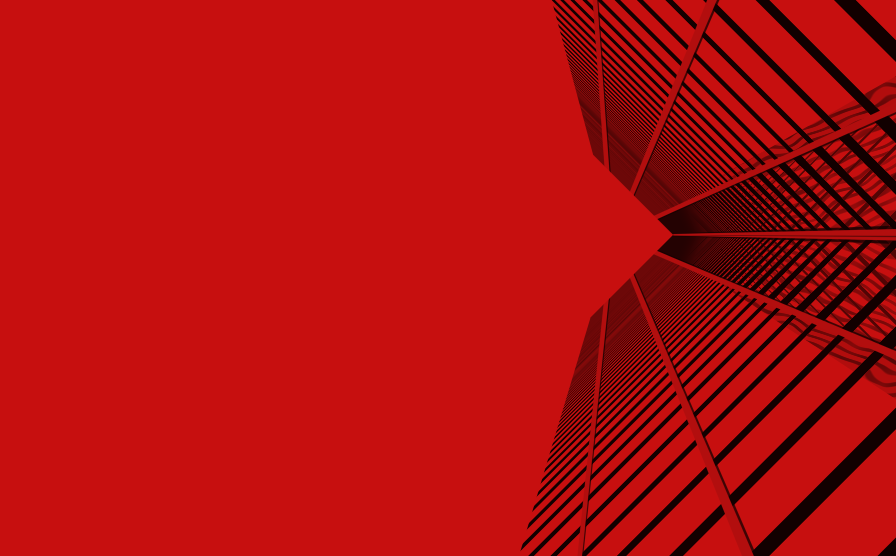
This background is drawn by a Shadertoy shader. Its source:

```glsl
// Two dark-striped glass towers seen from below, meeting at a point on flat red.

const vec3 RED = vec3(0.78, 0.06, 0.06);
const vec3 STEEL = vec3(0.70, 0.055, 0.055);
const vec3 INK = vec3(0.07, 0.0, 0.0);
const vec2 APEX = vec2(0.7513, 0.5777);
const float FLOORS = 2.878; // perspective density of the storeys

float hash(vec2 p) {
    return fract(sin(dot(p, vec2(127.1, 311.7))) * 43758.5453);
}

float noise(vec2 p) {
    vec2 i = floor(p), f = fract(p);
    f = f * f * (3.0 - 2.0 * f);
    float low = mix(hash(i), hash(i + vec2(1, 0)), f.x);
    float high = mix(hash(i + vec2(0, 1)), hash(i + vec2(1, 1)), f.x);
    return mix(low, high, f.y);
}

// Smooth coverage of the side where d is positive
float inside(float d, float px) {
    return smoothstep(-0.7 * px, 0.7 * px, d);
}

// Running total of a pulse train with unit period
float pulseSum(float n, float duty) {
    return floor(n) * duty + min(fract(n), duty);
}

// Box-filtered bars that crowd together as depth falls to zero
float bars(float depth, float duty, float px) {
    float w = max(depth, 0.006);
    float n = FLOORS / w + 0.06 + 0.5 * duty;
    float span = 1.3 * px * FLOORS / (w * w);
    return (pulseSum(n + 0.5 * span, duty) - pulseSum(n - 0.5 * span, duty)) / span;
}

// Wavy reflections in the glass
float ripples(vec2 p) {
    float bend = noise(p * vec2(24.0, 30.0)) * 7.0;
    float wave = sin(p.y * 330.0 - p.x * 150.0 + bend);
    return smoothstep(-0.1, 0.8, wave) * (0.45 + 0.55 * noise(p * 40.0 + 7.0));
}

// Light beam with a dark line along its positive side
vec3 beam(vec3 col, float d, float halfWidth, float px) {
    float shadow = inside(halfWidth * 0.8 - abs(d - halfWidth * 0.7), px);
    col = mix(col, INK, 0.75 * shadow);
    return mix(col, STEEL, inside(halfWidth - abs(d), px));
}

vec3 towers(vec2 p, float px) {
    float upper = step(0.0, p.y);
    float x = p.x, a = abs(p.y);
    float depth = x + a;

    // Broad outer faces
    float duty = mix(0.5, 0.21, smoothstep(0.05, 0.45, depth));
    float dark = bars(depth, duty, px);

    // Reflections along the fold
    float fold = a - 0.0456 - mix(0.428, 0.457, upper) * x;
    float rim = mix(0.033 + 0.656 * x, 0.0574 + 0.569 * x, upper) - a;
    float ripple = ripples(vec2(x, a));
    float band = inside(rim, px) * smoothstep(0.06, 0.15, x);
    dark = max(dark, band * (0.12 + 0.55 * ripple));

    // Inner faces: heavier bars, a crossing lattice and reflections
    float innerDuty = mix(0.75, 0.30, smoothstep(0.02, 0.36, x));
    float inner = bars(depth, innerDuty, px);
    float lattice = bars(x - a + 0.12, 0.2, px);
    inner = max(inner, 0.65 * lattice);
    inner = max(inner, 0.5 * ripple * smoothstep(0.06, 0.2, x));
    inner = max(inner, 0.9 * (1.0 - smoothstep(0.02, 0.16, x + 0.4 * a)));
    dark = mix(dark, inner, inside(-fold, px));
    vec3 col = mix(RED, INK, dark);

    // Beams running out from the meeting point
    float outer = x - mix(-0.108 - 0.104 * a, -0.1107 - 0.071 * a, upper);
    float middle = (x + 0.1053 - 0.415 * a) * 0.924;
    col = beam(col, outer, 0.0042, px);
    col = beam(col, middle, 0.0035 + 0.011 * a, px);
    col = beam(col, -fold * 0.914, 0.004 + 0.008 * max(x, 0.0), px);

    // Central spine
    float spine = 0.0015 + 0.022 * max(x, 0.0);
    float onSpine = inside(x, px);
    col = mix(col, INK, 0.8 * onSpine * inside(spine * 1.6 - a, px));
    col = mix(col, STEEL, onSpine * inside(spine - a, px));
    return mix(col, INK, 0.5 * onSpine * inside(spine * 0.12 - abs(p.y + spine * 0.3), px));
}

void mainImage(out vec4 fragColor, in vec2 fragCoord) {
    float px = 1.0 / iResolution.y;
    vec2 p = (fragCoord - APEX * iResolution.xy) * px;
    float a = abs(p.y);

    // Outline: slanted side walls cut by the diagonal roof edges
    float wall = p.x - (p.y > 0.0 ? -0.1054 - 0.268 * a : -0.104 - 0.30 * a);
    float roof = (p.x + a) * 0.7071;
    float mask = inside(min(wall, roof), px);

    fragColor = vec4(mix(RED, towers(p, px), mask), 1.0);
}
```
